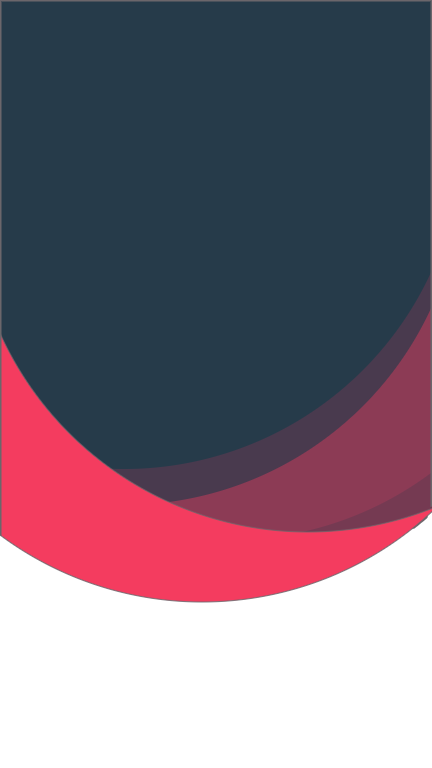
Reproduce this background procedurally as a Shadertoy shader.

```glsl
// Flat background of nested bowls: a navy panel with plum bands, resting
// in a pink crescent above white. Every bowl is the same round-bottomed
// shape, open upwards; the layers are painted from back to front.

const float RADIUS = 0.7824;

// Signed distance to a bowl: half a disc below its centre, straight sides above
float bowl(vec2 p, vec2 centre) {
    return length(vec2(p.x - centre.x, min(p.y - centre.y, 0.0))) - RADIUS;
}

float capsule(vec2 p, vec2 a, vec2 b, float r) {
    vec2 ab = b - a;
    return length(p - a - ab * clamp(dot(p - a, ab) / dot(ab, ab), 0.0, 1.0)) - r;
}

// Antialiased coverage of a signed distance
float fill(float d) {
    return clamp(0.5 - d * iResolution.x, 0.0, 1.0);
}

void mainImage(out vec4 fragColor, in vec2 fragCoord) {
    // Canvas width is 1, height is 16/9
    const float top = 16.0 / 9.0;
    vec2 p = fragCoord / iResolution.xy * vec2(1.0, top);

    vec3 navy   = vec3(0.149, 0.230, 0.292);
    vec3 purple = vec3(0.285, 0.227, 0.305);
    vec3 plum   = vec3(0.550, 0.230, 0.335);
    vec3 wine   = vec3(0.460, 0.227, 0.322);
    vec3 pink   = vec3(0.955, 0.235, 0.373);
    vec3 grey   = vec3(0.420, 0.400, 0.420);

    float outer = bowl(p, vec2(0.4676, 1.1667));
    float panel = bowl(p, vec2(0.7130, 1.3287));

    // Bands inside the panel, from the lowest to the highest
    vec3 inside = mix(wine, plum, fill(bowl(p, vec2(0.530, 1.3102))));
    inside = mix(inside, purple, fill(bowl(p, vec2(0.287, 1.3912))));
    inside = mix(inside, navy, fill(bowl(p, vec2(0.287, 1.4745))));

    // Dark sliver peeking out under the right tip, then crescent and panel
    vec3 col = vec3(1.0);
    col = mix(col, grey, fill(capsule(p, vec2(0.957, 0.560), vec2(0.984, 0.582), 0.006)));
    col = mix(col, pink, fill(outer));
    col = mix(col, grey, 0.8 * fill(abs(outer) - 0.0013));
    col = mix(col, inside, fill(panel));
    col = mix(col, grey, 0.7 * fill(abs(panel) - 0.0013));

    // Thin frame along the left, top and right edges
    float frame = min(min(p.x, 1.0 - p.x), top - p.y) - 0.0035;
    float frameEnd = mix(0.538, 0.605, p.x);
    col = mix(col, grey, fill(max(frame, frameEnd - p.y)));

    fragColor = vec4(col, 1.0);
}
```
